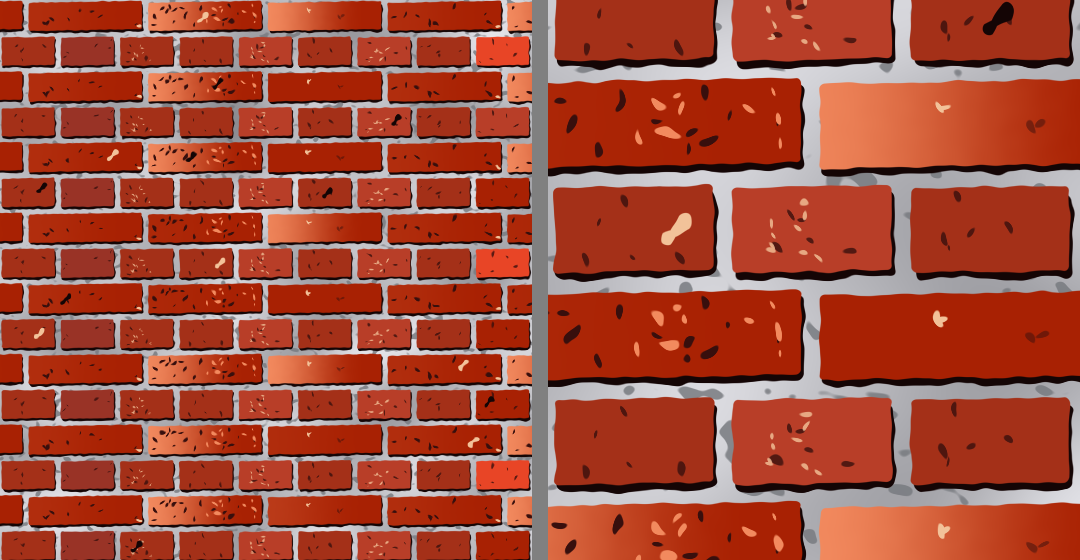
Left: the whole. Right: its middle third, enlarged.
Reproduce this texture procedurally as a Shadertoy shader.

```glsl
#define ROWS 15.86
#define LONG_PITCH 3.39
#define SHORT_PITCH 1.68
#define LONG_START 0.72
#define SHORT_START -0.045
#define JOINT 0.18
#define BRICK_HEIGHT 0.8
#define ROUGHNESS 0.035
#define SHADOW_SHIFT vec2(0.03, 0.065)
#define SPLATTER 0.27
#define MARK_CHANCE 0.2

const vec3 RED = vec3(0.66, 0.13, 0.01);
const vec3 BROWN_RED = vec3(0.645, 0.19, 0.095);
const vec3 PLUM = vec3(0.60, 0.20, 0.15);
const vec3 ROSE = vec3(0.72, 0.245, 0.155);
const vec3 SCARLET = vec3(0.91, 0.27, 0.15);
const vec3 ORANGE = vec3(0.95, 0.54, 0.37);
const vec3 CREAM = vec3(0.95, 0.76, 0.60);
const vec3 CHAR = vec3(0.22, 0.06, 0.05);
const vec3 SHADOW = vec3(0.08, 0.02, 0.02);

vec2 hash2(vec2 p) {
    vec2 k = vec2(dot(p, vec2(127.1, 311.7)), dot(p, vec2(269.5, 183.3)));
    return fract(sin(k) * 43758.5);
}

float gradNoise(vec2 p) {
    vec2 i = floor(p), f = fract(p);
    vec2 u = f * f * f * (f * (f * 6.0 - 15.0) + 10.0);
    vec2 e = vec2(0.0, 1.0);
    float a = dot(hash2(i) * 2.0 - 1.0, f);
    float b = dot(hash2(i + e.yx) * 2.0 - 1.0, f - e.yx);
    float c = dot(hash2(i + e.xy) * 2.0 - 1.0, f - e.xy);
    float d = dot(hash2(i + e.yy) * 2.0 - 1.0, f - e.yy);
    return mix(mix(a, b, u.x), mix(c, d, u.x), u.y);
}

// Coverage of a signed distance, one pixel soft
float fill(float d) {
    float px = ROWS / iResolution.y;
    return smoothstep(0.75 * px, -0.75 * px, d);
}

float box(vec2 q, vec2 extent, float r) {
    vec2 d = abs(q) - extent + r;
    return length(max(d, 0.0)) + min(max(d.x, d.y), 0.0) - r;
}

// Slanted flakes scattered between two corners
float chips(vec2 q, vec2 lo, vec2 hi, float seed, int count, float size) {
    float d = 1.0;
    for (int i = 0; i < count; i++) {
        vec2 key = vec2(seed, float(i) * 1.7 + 3.0);
        vec2 v = q - mix(lo, hi, hash2(key));
        vec2 h = hash2(key + 41.3);
        float c = cos(3.14 * h.x), s = sin(3.14 * h.x);
        v = mat2(c, -s, s, c) * v;
        d = min(d, length(v * vec2(1.0, 2.2)) - size * (0.4 + 0.8 * h.y));
    }
    return fill(d * 0.6);
}

// Two unequal blobs joined by a thin neck
float gouge(vec2 q) {
    vec2 a = vec2(-0.09, 0.08), b = vec2(0.08, -0.08);
    float t = clamp(dot(q - a, b - a) / dot(b - a, b - a), 0.0, 1.0);
    return fill(length(q - mix(a, b, t)) - mix(0.035, 0.075, abs(t * 1.7 - 0.7)));
}

vec3 mortar(vec2 p) {
    float sheen = 0.5 + 0.9 * gradNoise(p * vec2(0.38, 0.45) + 7.0);
    vec3 col = mix(vec3(0.55, 0.55, 0.57), vec3(0.92, 0.92, 0.94), clamp(sheen, 0.0, 1.0));
    float limit = SPLATTER - 0.5 * gradNoise(p * vec2(0.7, 1.0) + 31.0);
    float specks = fill((limit - gradNoise(p * vec2(4.2, 5.5))) / 5.0);
    return mix(col, vec3(0.47, 0.48, 0.50), specks * 0.85);
}

// Face of a long brick: fade, then flakes by kind of column
vec3 longFace(vec2 q, vec2 extent, float col, float course) {
    float kind = mod(col, 3.0);
    float t = q.x / extent.x * 0.5 + 0.5;
    float glow = 0.12;
    if (kind == 1.0) glow = smoothstep(0.3, 1.6, abs(course - 3.5));
    if (kind == 2.0) glow = smoothstep(0.1, 0.7, hash2(vec2(course, 5.0)).x);
    vec3 c = mix(RED, ORANGE, glow * smoothstep(0.85, -0.05, t));
    vec2 reach = extent * vec2(0.9, 0.7);
    if (kind == 2.0) {
        c = mix(c, CHAR, 0.5 * chips(q, vec2(0.3, -0.1), vec2(0.6, 0.1), col, 2, 0.1));
        return mix(c, CREAM, chips(q, vec2(-0.5, -0.22), vec2(-0.4, -0.12), 2.0, 2, 0.1));
    }
    int count = kind == 1.0 ? 18 : 9;
    c = mix(c, CHAR, chips(q, -reach, reach, col + 2.0, count, 0.085));
    if (kind == 1.0)
        return mix(c, ORANGE, chips(q, vec2(0.0, -reach.y), reach, col + 9.0, 9, 0.085));
    return mix(c, CREAM, chips(q, extent - 0.1, extent - 0.05, 4.0, 1, 0.09));
}

// Face of a short brick: flat tone by column, with small pits
vec3 shortFace(vec2 q, vec2 extent, float col, float course) {
    bool pitted = mod(col, 2.0) == 0.0 && col > 1.0 && col < 8.0;
    vec3 c = pitted && col > 3.0 ? ROSE : BROWN_RED;
    if (col == 1.0) c = PLUM;
    if (col == 8.0) c = mod(course, 3.0) == 0.0 ? SCARLET : (course < 2.0 ? ROSE : RED);
    vec2 reach = extent * vec2(0.9, 0.75);
    c = mix(c, CHAR, 0.8 * chips(q, -reach, reach, col + 20.0, 5, 0.06));
    if (pitted) c = mix(c, CREAM, 0.8 * chips(q, vec2(-0.45, -0.25), vec2(0.1, 0.3), col, 9, 0.05));
    return c;
}

void mainImage(out vec4 fragColor, in vec2 fragCoord) {
    // Units of one row, counted down from the top
    vec2 p = vec2(fragCoord.x, iResolution.y - fragCoord.y) * ROWS / iResolution.y;
    float row = floor(p.y), course = floor(row / 2.0);
    bool isLong = mod(row, 2.0) < 0.5;
    float pitch = isLong ? LONG_PITCH : SHORT_PITCH;
    float along = (p.x - (isLong ? LONG_START : SHORT_START)) / pitch;
    float col = floor(along);
    vec2 extent = 0.5 * vec2(pitch - JOINT, BRICK_HEIGHT);
    vec2 q = vec2((fract(along) - 0.5) * pitch, fract(p.y) - 0.45);
    q.y += q.x * 0.018;

    // Uneven outline and cast shadow
    vec2 wobble = vec2(gradNoise(p * 5.0), gradNoise(p * 5.0 + 19.0));
    vec2 rough = q + ROUGHNESS * wobble;
    float brick = fill(box(rough, extent, 0.05));
    float shade = fill(box(rough + 0.03 * wobble - SHADOW_SHIFT, extent, 0.07));

    // Face with an occasional larger gouge
    vec2 worn = q + 0.08 * wobble;
    vec3 face = isLong ? longFace(worn, extent, col, course) : shortFace(worn, extent, col, course);
    vec2 luck = hash2(vec2(col + 3.0, row * 1.3 + 8.0));
    vec2 spot = (hash2(luck * 17.0) - 0.5) * extent * vec2(1.5, 0.6);
    if (luck.x < MARK_CHANCE) face = mix(face, luck.y < 0.5 ? CREAM : SHADOW, gouge(worn - spot));

    vec3 color = mix(mortar(p), SHADOW, shade);
    fragColor = vec4(mix(color, face, brick), 1.0);
}
```
